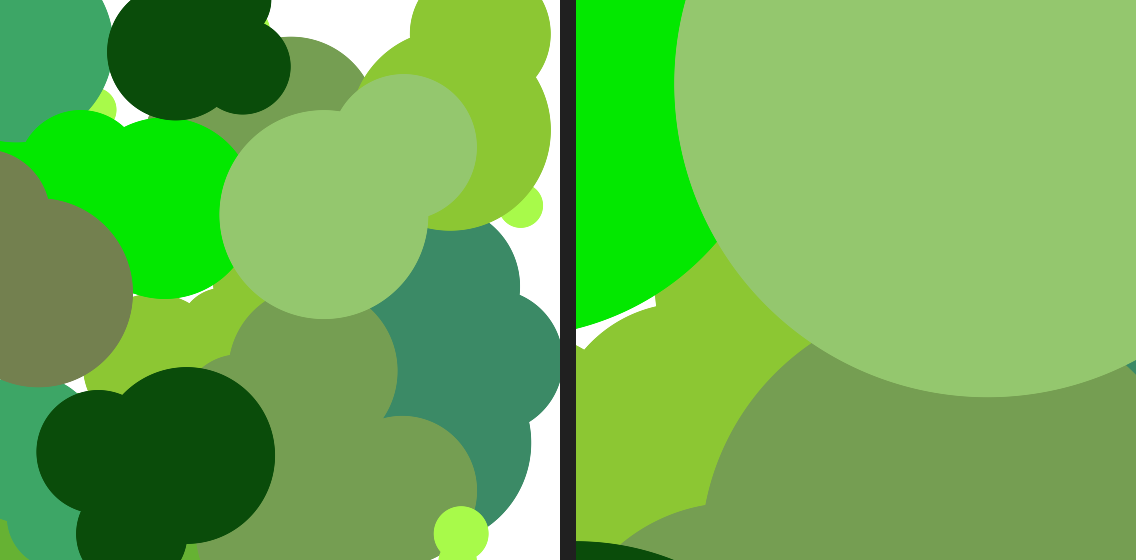
Left: the whole. Right: its middle third, enlarged.
This background is drawn by a Shadertoy shader. Its source:

```glsl
// Flat, crisp discs in foliage greens overlap on white like cut paper.
// Clusters of two or three same-coloured discs sit on a low-discrepancy
// sequence and are painted back to front over a ring of small dots.

const vec3 PALETTE[10] = vec3[10](
    vec3(0.24, 0.65, 0.40),  // sea green
    vec3(0.04, 0.30, 0.04),  // dark green
    vec3(0.01, 0.91, 0.00),  // bright green
    vec3(0.55, 0.78, 0.20),  // yellow green
    vec3(0.46, 0.62, 0.32),  // olive green
    vec3(0.58, 0.78, 0.43),  // light green
    vec3(0.23, 0.54, 0.40),  // teal
    vec3(0.45, 0.50, 0.31),  // brown
    vec3(0.40, 0.70, 0.20),  // grass
    vec3(0.66, 0.98, 0.29)); // lime

const int LIME = 9;
const int CLUSTERS = 18;

// Palette entry of each cluster, back to front
const int CLUSTER_COLOUR[CLUSTERS] = int[CLUSTERS](
    3, 8, 2, 6, 4, 3, 0, 6, 4, 2, 0, 3, 4, 1, 7, 9, 5, 1);

vec2 direction(float angle) {
    return vec2(cos(angle), sin(angle));
}

void paintDisc(inout vec3 colour, vec2 p, vec2 centre, float radius, vec3 paint) {
    float halfPixel = 0.5 / iResolution.y;
    float edge = length(p - centre) - radius;
    colour = mix(paint, colour, smoothstep(-halfPixel, halfPixel, edge));
}

void mainImage(out vec4 fragColor, in vec2 fragCoord) {
    vec2 p = fragCoord / iResolution.y;
    vec3 colour = vec3(1.0);

    // Small dots behind everything, one of them rust
    for (int i = 0; i < 9; i++) {
        vec3 paint = i == 1 ? vec3(0.69, 0.50, 0.32) : PALETTE[LIME];
        vec2 centre = 0.5 + 0.45 * direction(0.7 * float(i) + 0.3);
        paintDisc(colour, p, centre, 0.04, paint);
    }

    // Clusters: a main disc with smaller ones budding from its rim
    for (int i = 0; i < CLUSTERS; i++) {
        float k = float(i);
        int tint = CLUSTER_COLOUR[i];
        vec2 centre = fract(0.5 + k * vec2(0.7549, 0.5698));
        float radius = 0.12 + 0.075 * fract(0.618 * k);
        if (tint == LIME) radius *= 0.35;

        float stride = radius;
        float angle = 2.4 * k;
        int discs = i % 4 == 1 ? 3 : 2;
        for (int j = 0; j < discs; j++) {
            paintDisc(colour, p, centre, radius, PALETTE[tint]);
            centre += stride * direction(angle);
            angle += 2.0;
            radius *= j == 0 ? 0.7 : 0.9;
        }
    }

    fragColor = vec4(colour, 1.0);
}
```
